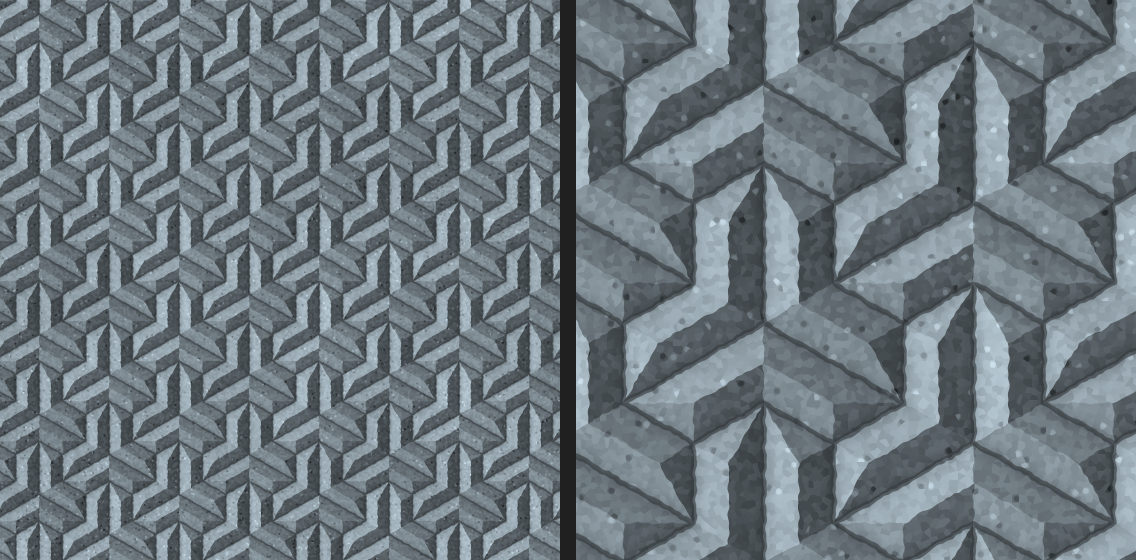
Left: the whole. Right: its middle third, enlarged.
Give the GLSL for this pattern, as a Shadertoy shader.

```glsl
#define COLS 8.0          // tripod columns across (even)
#define ROWS 7.0          // tripods per column
#define PHASE vec2(0.56, 0.82)
#define LIGHT_ANGLE 2.88  // azimuth of the light
#define BASE 0.455        // mean brightness
#define RELIEF 0.18       // contrast between facets
#define GROOVE 0.032      // half width of the joints
#define WOBBLE 0.009      // unevenness of the edges
#define GRAIN 0.085       // strength of the sandy grain
#define GRAIN_CELLS 250.0
#define TINT vec3(1.0, 1.1, 1.16)

const float TAU = 6.283185;
const float H = 0.866025;    // sine of 60 degrees
const float COL = 3.0 * H;   // column spacing; tripods are 3 units apart

float hash(vec2 p) {
    return fract(sin(dot(p, vec2(127.1, 311.7))) * 43758.55);
}

// Wrapping cellular noise: x = distance to nearest point, y = its random tone
vec2 cellular(vec2 uv, float cells) {
    vec2 g = uv * cells, base = floor(g);
    vec2 best = vec2(9.0, 0.0);
    for (int j = -1; j <= 1; j++)
    for (int i = -1; i <= 1; i++) {
        vec2 cell = base + vec2(i, j);
        vec2 id = mod(cell, cells);
        vec2 point = cell + vec2(hash(id), hash(id + 37.0));
        float d = length(g - point);
        if (d < best.x) best = vec2(d, hash(id + 71.0));
    }
    return best;
}

// Layered sines with whole frequencies, so they wrap
vec2 waves(vec2 uv) {
    vec2 t = TAU * uv;
    return sin(t.yx * vec2(61.0, 53.0) + 2.0 * sin(t * 17.0))
         + 0.6 * sin(t.yx * vec2(127.0, 139.0) + 3.0 * sin(t * 43.0));
}

// Distances inside a tripod: x = spine, y = outer side, z = pointed end.
// Also gives the direction of the arm and the normal of its half.
vec3 tripod(vec2 q, out vec2 arm, out vec2 side) {
    arm = vec2(0.0, 1.0);
    vec2 left = vec2(-H, -0.5), right = vec2(H, -0.5);
    if (dot(q, left) > dot(q, arm)) arm = left;
    if (dot(q, right) > dot(q, arm)) arm = right;
    side = vec2(-arm.y, arm.x);
    if (dot(q, side) < 0.0) side = -side;
    float along = dot(q, arm), across = dot(q, side);
    return vec3(across, H - across, H * (2.0 - along) - 0.5 * across);
}

float facetLight(vec2 normal) {
    return dot(normal, vec2(cos(LIGHT_ANGLE), sin(LIGHT_ANGLE)));
}

vec3 relief(vec2 uv, float px) {
    vec2 p = (uv * vec2(COLS, ROWS) - PHASE) * vec2(COL, 3.0);
    p += WOBBLE * waves(uv);

    // Find the interlocking tripod that covers this point
    float inside = -99.0;
    vec3 d = vec3(0.0);
    vec2 arm, side, id = vec2(0.0);
    for (int j = -1; j <= 1; j++)
    for (int i = -1; i <= 1; i++) {
        float col = floor(p.x / COL + 0.5) + float(i);
        float shift = 1.5 * mod(col, 2.0);
        float row = floor((p.y - shift) / 3.0 + 0.5) + float(j);
        vec2 a, s;
        vec3 e = tripod(p - vec2(col * COL, row * 3.0 + shift), a, s);
        float m = min(e.y, e.z);
        if (m > inside) {
            inside = m; d = e; arm = a; side = s;
            id = mod(vec2(col, row), vec2(COLS, ROWS));
        }
    }

    // Bevelled facets, each facing its nearest edge
    float outer = mix(facetLight(side), facetLight(H * arm + 0.5 * side),
                      smoothstep(-px, px, d.y - d.z));
    float lit = mix(outer, facetLight(-side), smoothstep(-px, px, inside - d.x));
    float height = min(d.x, inside);
    float v = BASE + RELIEF * lit;
    v *= 0.9 + 0.11 * smoothstep(0.0, 0.2, height);
    v *= 1.0 + 0.07 * (hash(id) - 0.5) + 0.05 * (hash(id + 5.0 * arm + 3.0 * side) - 0.5);

    // Sandy grain, flecks and slow mottling
    vec2 sand = cellular(uv, GRAIN_CELLS);
    float spot = 1.0 - smoothstep(0.3, 0.6, sand.x);
    v += GRAIN * (sand.y - 0.5);
    v += spot * (0.09 * step(0.97, sand.y) - 0.09 * step(sand.y, 0.03));
    vec2 t = TAU * uv;
    v += 0.008 * sin(3.0 * t.x + 2.0 * sin(2.0 * t.y)) * sin(4.0 * t.y + sin(5.0 * t.x));

    // Dark joints along outlines and spines
    float joint = 1.0 - smoothstep(GROOVE - px, GROOVE + px, height);
    v = mix(v, 0.24 + 0.12 * (v - BASE), 0.75 * joint);
    return v * TINT;
}

void mainImage(out vec4 fragColor, in vec2 fragCoord) {
    float px = 0.5 * 3.0 * ROWS / iResolution.y;
    vec3 color = vec3(0.0);
    for (int j = 0; j < 2; j++)
    for (int i = 0; i < 2; i++) {
        vec2 offset = 0.5 * vec2(i, j) - 0.25;
        color += relief((fragCoord + offset) / iResolution.xy, px);
    }
    fragColor = vec4(color / 4.0, 1.0);
}
```
